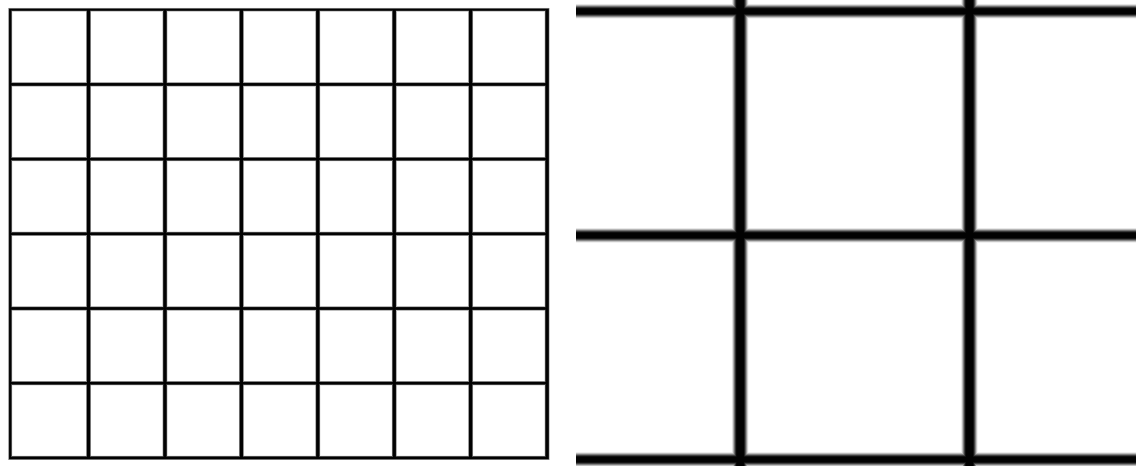
Left, the full canvas; right, a detail of the centre.
A Shadertoy shader for this pattern:

```glsl
// A ruled black grid, seven cells wide and six high, on a white page.
// Each axis finds its nearest rule by rounding and measures the distance to it;
// the outer left and top rules are thinner, and a box trims the rule ends.

const vec2 CELLS = vec2(7.0, 6.0);
const vec3 PAPER = vec3(1.0);
const vec3 INK = vec3(0.008);

// Lengths are fractions of the canvas height.
const vec2 GRID_ORIGIN = vec2(0.0260, 0.0174);
const vec2 CELL_PITCH = vec2(0.1640, 0.1603);
const vec2 RULE_WIDTH = vec2(0.0086, 0.0072);
const vec2 THIN_WIDTH = vec2(0.0066, 0.0058);
const float LEFT_RULE_SHIFT = -0.0040;
const float EDGE_BLUR = 0.0028;

// Soft coverage of a shape from its signed distance (negative inside).
float coverage(float signedDistance, float blur) {
    return smoothstep(0.75 * blur, -0.75 * blur, signedDistance);
}

// Index of the rule closest to a position along one axis.
float nearestRule(float position, float origin, float pitch, float count) {
    return clamp(round((position - origin) / pitch), 0.0, count);
}

// Signed distance to a straight rule of the given centre and width.
float ruleDistance(float position, float centre, float width) {
    return abs(position - centre) - 0.5 * width;
}

// Signed distance to an axis-aligned box given by two corners.
float boxDistance(vec2 position, vec2 lower, vec2 upper) {
    vec2 outside = max(lower - position, position - upper);
    return length(max(outside, 0.0)) + min(max(outside.x, outside.y), 0.0);
}

// Upright rules, with a thinner first rule set slightly outwards.
float uprightRules(float x) {
    float index = nearestRule(x, GRID_ORIGIN.x, CELL_PITCH.x, CELLS.x);
    float isFirst = 1.0 - step(0.5, index);
    float centre = GRID_ORIGIN.x + index * CELL_PITCH.x + isFirst * LEFT_RULE_SHIFT;
    return ruleDistance(x, centre, mix(RULE_WIDTH.x, THIN_WIDTH.x, isFirst));
}

// Level rules, with a thinner rule along the top.
float levelRules(float y) {
    float index = nearestRule(y, GRID_ORIGIN.y, CELL_PITCH.y, CELLS.y);
    float isTop = step(CELLS.y - 0.5, index);
    float centre = GRID_ORIGIN.y + index * CELL_PITCH.y;
    return ruleDistance(y, centre, mix(RULE_WIDTH.y, THIN_WIDTH.y, isTop));
}

void mainImage(out vec4 fragColor, in vec2 fragCoord) {
    vec2 position = fragCoord / iResolution.y;
    float blur = max(EDGE_BLUR, 1.0 / iResolution.y);

    // Outer edge of the whole grid
    vec2 lower = GRID_ORIGIN - 0.5 * vec2(THIN_WIDTH.x, RULE_WIDTH.y);
    lower.x += LEFT_RULE_SHIFT;
    vec2 upper = GRID_ORIGIN + CELLS * CELL_PITCH
               + 0.5 * vec2(RULE_WIDTH.x, THIN_WIDTH.y);

    // Union of both sets of rules, trimmed to the frame
    float rules = min(uprightRules(position.x), levelRules(position.y));
    float grid = max(rules, boxDistance(position, lower, upper));

    fragColor = vec4(mix(PAPER, INK, coverage(grid, blur)), 1.0);
}
```
